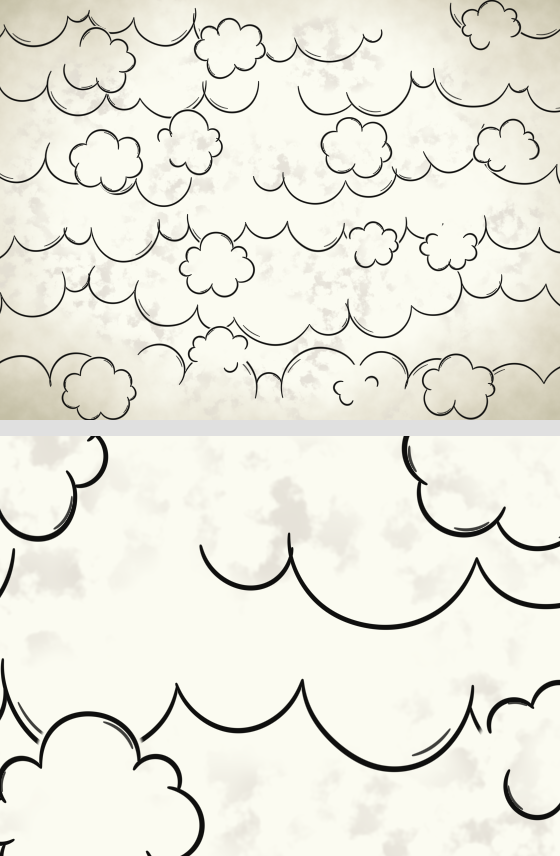
Top: the whole. Bottom: its middle third, enlarged.
Give the GLSL for this pattern, as a Shadertoy shader.

```glsl
// Hand-inked scalloped clouds on blotchy, edge-stained parchment.

#define ROWS 6             // long scalloped cloud edges
#define ROW_GAP 0.165      // height between edges
#define PITCH 0.118        // mean scallop width
#define GRID 4             // small clouds per side of the scatter grid
#define CLOUD_SIZE 0.076   // mean half width of a small cloud core
#define PEN 0.0019         // half width of the ink line
#define HOOK 0.5           // how far a stroke runs past its cusp, radians
#define STAIN 0.75         // strength of the central blotches

const float TAU = 6.2831853;
const vec3 PAPER  = vec3(0.985, 0.985, 0.945);
const vec3 TAN    = vec3(0.89, 0.87, 0.80);
const vec3 CORNER = vec3(0.73, 0.71, 0.60);
const vec3 BLOTCH = vec3(0.875, 0.855, 0.82);
const vec3 INK    = vec3(0.06, 0.06, 0.055);

float hash(vec2 p) {
    vec3 q = fract(vec3(p.xyx) * 0.1031);
    q += dot(q, q.yzx + 33.33);
    return fract((q.x + q.y) * q.z);
}

float gradDot(vec2 cell, vec2 offset) {
    float a = TAU * hash(cell + 71.0);
    return dot(vec2(cos(a), sin(a)), offset);
}

// Gradient noise, roughly -0.6 to 0.6
float noise(vec2 p) {
    vec2 i = floor(p), f = p - i;
    vec2 u = f * f * f * (f * (f * 6.0 - 15.0) + 10.0);
    vec2 e = vec2(1.0, 0.0);
    return mix(mix(gradDot(i, f), gradDot(i + e, f - e), u.x),
               mix(gradDot(i + e.yx, f - e.yx), gradDot(i + 1.0, f - 1.0), u.x), u.y);
}

float fbm(vec2 p) {
    float sum = 0.0, amp = 0.6;
    for (int i = 0; i < 4; i++) {
        sum += amp * noise(p);
        p = mat2(1.6, 1.2, -1.2, 1.6) * p + 5.3;
        amp *= 0.55;
    }
    return sum;
}

// Tapered pen stroke along a circle; angles are measured from +y
float arcStroke(vec2 q, float radius, float a0, float a1, float pen) {
    float a = clamp(atan(q.x, q.y), a0, a1);
    float t = (a - a0) / (a1 - a0);
    float w = pen * (0.45 + 0.65 * sqrt(max(4.0 * t * (1.0 - t), 0.0)));
    float d = length(q - radius * vec2(sin(a), cos(a))) - w;
    float aa = 0.75 / iResolution.y;
    return 1.0 - smoothstep(-aa, aa, d);
}

// Lobe from a to b, bulging to the right: x = ink, y = distance to its disk
vec2 scallop(vec2 p, vec2 a, vec2 b, float bulge, vec2 seed) {
    float c = 0.5 * length(b - a);
    vec2 along = (b - a) / (2.0 * c), outward = vec2(along.y, -along.x);
    float radius = c * (1.0 + bulge * bulge) / (2.0 * bulge);
    vec2 d = p - 0.5 * (a + b) - outward * (bulge * c - radius);
    vec2 q = vec2(dot(d, along), dot(d, outward));
    float span = atan(c, radius - bulge * c);
    float side = hash(seed + 3.7) < 0.5 ? -1.0 : 1.0;
    float hook = HOOK * hash(seed + 9.1) * side;
    float ink = arcStroke(q, radius, -span + min(hook, 0.0), span + max(hook, 0.0), PEN);
    // Thin accent that nears the outline at one end
    if (hash(seed + 5.9) < 0.75) {
        float mid = 0.5 * side * span, reach = span * mix(0.2, 0.36, hash(seed + 1.3));
        vec2 shifted = q - vec2(side * 0.05 * radius, 0.0);
        ink = max(ink, 0.8 * arcStroke(shifted, radius * 0.86, mid - reach, mid + reach, PEN * 0.6));
    }
    return vec2(ink, length(q) - radius);
}

// Cusp between two scallops of a long cloud edge
vec2 cusp(float i, float row) {
    float x = (i + 0.7 * (hash(vec2(i, row + 20.0)) - 0.5)) * PITCH;
    float y = 0.94 - row * ROW_GAP + 0.13 * noise(vec2(x * 2.2 + 4.0, row * 0.7));
    return vec2(x, y + 0.03 * (hash(vec2(i + 40.0, row)) - 0.5));
}

float cloudEdges(vec2 p) {
    float ink = 0.0, cell = floor(p.x / PITCH);
    for (int r = 0; r < ROWS; r++) {
        float row = float(r);
        for (float k = -2.0; k <= 2.0; k++) {
            vec2 seed = vec2(cell + k + 60.0, row * 7.0);
            if (hash(seed) < 0.07) continue;
            vec2 a = cusp(cell + k, row), b = cusp(cell + k + 1.0, row);
            float bulge = mix(0.6, 0.98, hash(seed + 2.0));
            bool rising = r == ROWS - 1;
            ink = max(ink, scallop(p, rising ? b : a, rising ? a : b, bulge, seed).x);
        }
    }
    return ink;
}

// Small lobed clouds that cover the ink behind them
float smallClouds(vec2 p, float ink, float aspect) {
    for (int i = 0; i < GRID * GRID; i++) {
        vec2 id = vec2(i % GRID, i / GRID), seed = id * 13.0 + 5.0;
        vec2 jitter = vec2(hash(seed), hash(seed + 1.0)) - 0.5;
        vec2 center = (id + 0.5 + 0.6 * jitter) / float(GRID) * vec2(aspect, 1.0);
        vec2 core = CLOUD_SIZE * mix(0.65, 1.15, hash(seed + 2.0)) * vec2(1.0, 0.62);
        vec2 d = p - center;
        if (length(d) > 0.24 || hash(seed + 4.0) < 0.1) continue;
        float count = 6.0 + floor(2.0 * hash(seed + 6.0)), lines = 0.0;
        float body = (length(d / core) - 1.0) * core.y;
        for (float j = 0.0; j < count; j++) {
            vec2 lobe = seed + vec2(j * 3.0, 17.0);
            float next = mod(j + 1.0, count);
            float a0 = TAU * (j + 0.5 * hash(lobe)) / count;
            float a1 = TAU * (j + 1.0 + 0.5 * hash(seed + vec2(next * 3.0, 17.0))) / count;
            vec2 s = scallop(d, core * vec2(cos(a0), sin(a0)), core * vec2(cos(a1), sin(a1)),
                             mix(0.75, 1.1, hash(lobe + 8.0)), lobe);
            body = min(body, s.y);
            if (hash(lobe + 11.0) > 0.14) lines = max(lines, s.x);
        }
        ink = max(ink * smoothstep(0.003, 0.007, body), lines);
    }
    return ink;
}

vec3 parchment(vec2 p, vec2 uv) {
    float grain = fbm(p * 26.0);
    float edge = length(uv * 2.0 - 1.0) + 0.22 * fbm(p * 4.0) + 0.1 * grain;
    vec3 col = mix(PAPER, TAN, smoothstep(0.72, 1.24, edge));
    col = mix(col, CORNER, 0.8 * smoothstep(1.08, 1.5, edge));
    float patches = smoothstep(-0.05, 0.3, fbm(p * 4.5 + 9.0));
    float speckle = smoothstep(-0.03, 0.22, grain);
    return mix(col, min(col, BLOTCH), STAIN * patches * speckle);
}

void mainImage(out vec4 fragColor, in vec2 fragCoord) {
    vec2 uv = fragCoord / iResolution.xy;
    vec2 p = fragCoord / iResolution.y;
    // Slight wobble of the hand
    vec2 drawn = p + 0.007 * vec2(noise(p * 9.0), noise(p * 9.0 + 31.0));
    float ink = smallClouds(drawn, cloudEdges(drawn), iResolution.x / iResolution.y);
    fragColor = vec4(mix(parchment(p, uv), INK, ink), 1.0);
}
```
